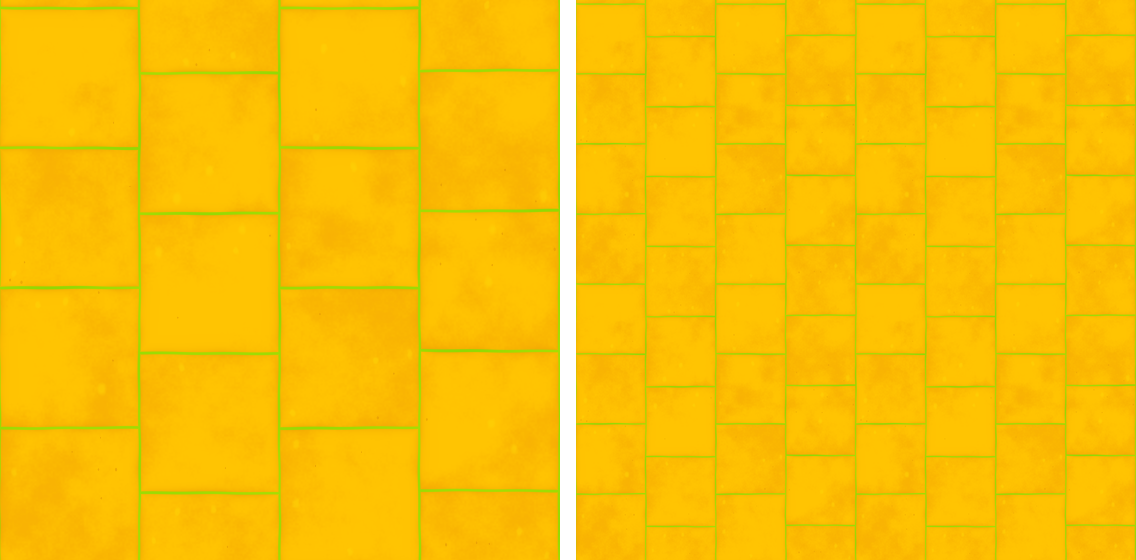
Left: one tile. Right: repeated 2 by 2.
Write a three.js fragment shader that draws this texture.

```glsl
// Staggered columns of square amber tiles with thin lime joints and soft mottling.
varying vec2 vUv;

const float TAU = 6.2831853;
const float TILES = 4.0;            // repeats across and down
const float JOINT_X = -0.001;       // position of the first vertical joint
const float EVEN_OFFSET = 0.943;    // joint height in even columns, in tiles
const float ODD_OFFSET = 0.486;     // joint height in odd columns, in tiles
const float COLUMN_DRIFT = 0.009;   // uneven laying of the odd columns, in tiles
const vec2 JOINT_HALF = vec2(0.0021, 0.0024); // vertical, horizontal half width
const float SOFTNESS = 0.0014;
const float WOBBLE = 0.0007;
const float RIM_WIDTH = 0.006;
const float RIM_STRENGTH = 0.55;
const float SEED_STEP = 97.0;       // keeps the noise of each tile apart

const vec3 AMBER_LIGHT = vec3(1.0, 0.767, 0.008);
const vec3 AMBER_DARK = vec3(0.975, 0.700, 0.010);
const vec3 RIM_COLOR = vec3(0.935, 0.640, 0.010);
const vec3 FLECK_COLOR = vec3(0.995, 0.825, 0.020);
const vec3 SPECK_COLOR = vec3(0.860, 0.560, 0.020);
const vec3 LIME = vec3(0.640, 0.870, 0.010);
const vec3 GREEN = vec3(0.420, 0.820, 0.010);

float hash(vec2 p) {
  vec3 q = fract(p.xyx * vec3(0.1031, 0.1030, 0.0973));
  q += dot(q, q.yzx + 33.33);
  return fract((q.x + q.y) * q.z);
}

// Value noise; the seed picks a separate pattern for each tile.
float noise(vec2 p, vec2 seed) {
  vec2 i = floor(p) + seed;
  vec2 f = fract(p);
  f = f * f * (3.0 - 2.0 * f);
  float low = mix(hash(i), hash(i + vec2(1.0, 0.0)), f.x);
  float high = mix(hash(i + vec2(0.0, 1.0)), hash(i + 1.0), f.x);
  return mix(low, high, f.y);
}

float mottle(vec2 p, vec2 seed) {
  float sum = 0.0;
  float amplitude = 0.46;
  float frequency = 2.6;
  for (int k = 0; k < 5; k++) {
    sum += amplitude * noise(p * frequency, seed);
    amplitude *= 0.58;
    frequency *= 2.1;
  }
  return sum;
}

// Sparse ragged spots: one random point in some cells of a grid.
float spots(vec2 p, vec2 seed, float cells, float radius, float chance) {
  vec2 id = floor(p * cells) + seed;
  vec2 center = 0.3 + 0.4 * vec2(hash(id + 11.0), hash(id + 23.0));
  float ragged = noise(p * 45.0, seed) - 0.5;
  float d = length((fract(p * cells) - center) * vec2(1.3, 0.9)) + 0.25 * radius * ragged;
  float size = radius * (0.5 + 0.5 * hash(id + 37.0));
  return step(hash(id + 51.0), chance) * (1.0 - smoothstep(0.3 * size, size, d));
}

void main() {
  // Hand-laid wobble from sines that wrap across the canvas.
  vec2 uv = vUv;
  uv.x += WOBBLE * (sin(TAU * (3.0 * vUv.y + vUv.x)) + 0.5 * sin(TAU * (11.0 * vUv.y + 2.0 * vUv.x)));
  uv.y += WOBBLE * (sin(TAU * (2.0 * vUv.x + vUv.y)) + 0.6 * sin(TAU * (9.0 * vUv.x + 3.0 * vUv.y)));

  // Staggered tile layout.
  vec2 grid = vec2(uv.x - JOINT_X, uv.y) * TILES;
  float column = mod(floor(grid.x), TILES);
  grid.y -= mix(EVEN_OFFSET, ODD_OFFSET, mod(column, 2.0));
  grid.y += COLUMN_DRIFT * sin(0.25 * TAU * column);
  vec2 tile = vec2(column, mod(floor(grid.y), TILES));
  vec2 local = fract(grid);
  vec2 seed = tile * SEED_STEP;
  vec2 jointDist = min(local, 1.0 - local) / TILES;

  // Mottled glaze with a slight tone shift per tile and fine grain.
  float tone = mottle(local, seed) + 0.06 * (hash(tile + 5.0) - 0.5);
  tone += 0.10 * (noise(local * 70.0, seed) - 0.5);
  vec3 color = mix(AMBER_DARK, AMBER_LIGHT, smoothstep(0.15, 0.65, tone));

  // Pale flecks and tiny dark specks.
  color = mix(color, FLECK_COLOR, 0.55 * spots(local, seed, 5.0, 0.28, 0.10));
  color = mix(color, SPECK_COLOR, 0.50 * spots(local, seed + 7.0, 9.0, 0.14, 0.03));

  // Darker worn rim, uneven along the edge.
  vec2 edge = max(jointDist - JOINT_HALF, 0.0);
  float rim = exp(-min(edge.x, edge.y) / RIM_WIDTH);
  float wear = 0.4 + 0.9 * noise(local * 7.0, seed + 3.0);
  color = mix(color, RIM_COLOR, RIM_STRENGTH * rim * wear);

  // Lime joints with wrapping variation in hue and width.
  float drift = 0.5 + 0.25 * (sin(TAU * (3.0 * vUv.x + 2.0 * vUv.y)) + sin(TAU * (5.0 * vUv.y - 2.0 * vUv.x)));
  vec2 halfWidth = JOINT_HALF * (0.9 + 0.2 * drift);
  vec2 cover = 1.0 - smoothstep(halfWidth - SOFTNESS, halfWidth + SOFTNESS, jointDist);
  vec3 jointColor = mix(LIME, GREEN, 0.35 * drift * drift);
  color = mix(color, jointColor, max(cover.x, cover.y));

  gl_FragColor = vec4(color, 1.0);
}
```
